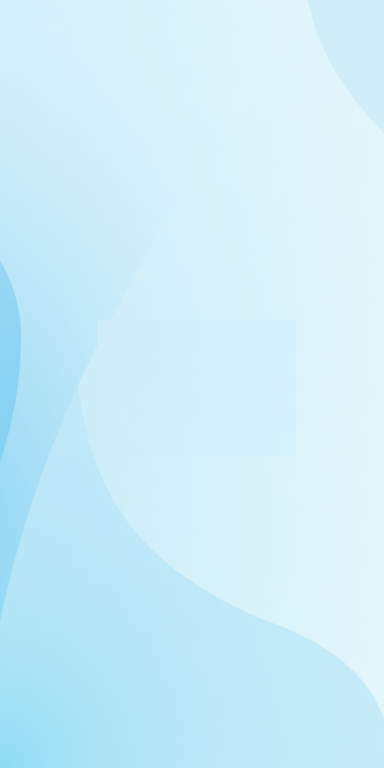
Give the GLSL for this background, as a Shadertoy shader.

```glsl
// Pale blue ramp indexed by its red level
vec3 tone(float r) {
    return vec3(r, 0.94 + 0.4 * (r - 0.83), 0.98 + 0.1 * (r - 0.83));
}

// Antialiased coverage of the region where d is positive
float cover(float d) {
    return clamp(0.5 + d / max(fwidth(d), 1e-5), 0.0, 1.0);
}

float hash(vec2 p) {
    return fract(sin(dot(p, vec2(41.3, 289.1))) * 4375.5);
}

float noise(vec2 p) {
    vec2 i = floor(p), f = fract(p);
    f = f * f * (3.0 - 2.0 * f);
    return mix(mix(hash(i), hash(i + vec2(1, 0)), f.x),
               mix(hash(i + vec2(0, 1)), hash(i + 1.0), f.x), f.y);
}

// Horizontal position of the S-shaped wave at height y
float waveX(float y) {
    float s = 0.385 - y;
    return s < 0.0 ? 0.69 - 0.52 * (1.0 - exp(s / 0.22))
                   : 0.69 + 0.36 * (1.0 - exp(-s / 0.13));
}

void mainImage(out vec4 fragColor, in vec2 fragCoord) {
    // Canvas spans 0..1 across and 0..2 upward
    vec2 p = fragCoord / iResolution.xy * vec2(1.0, 2.0);

    // Upper left field, deepening downward
    float depth = smoothstep(2.0, 0.4, p.y);
    float wave = cover(p.x - waveX(p.y));
    float field = mix(0.828, 0.59, depth) + p.x * mix(0.065, 0.4, depth);
    field += 0.006 * wave * smoothstep(1.4, 1.0, p.y);

    // Lower basin and bright right field, split by the wave
    float glow = exp(-3.0 * length(p));
    float basin = 0.755 + 0.03 * p.x - 0.2 * glow;
    float bright = 0.775 + 0.115 * p.x
                 + 0.04 * (1.0 - p.x) * smoothstep(1.1, 1.7, p.y);
    float rise = p.y - 0.38;
    float diagonalX = rise < 0.0 ? 0.205 * rise : rise * (0.205 + 0.203 * rise);
    float shade = mix(field, mix(basin, bright, wave), cover(p.x - diagonalX));

    // Faint central panel
    vec2 q = abs(p - vec2(0.513, 0.99)) - vec2(0.258, 0.177);
    shade = mix(shade, 0.795 + 0.053 * p.x, cover(-max(q.x, q.y)));

    // Top right lobe
    float drop = 2.0 - p.y;
    float lobe = cover(p.x - 0.802 - drop * (0.17 + 1.15 * drop));
    shade = mix(shade, 0.81 + 0.02 * drop, lobe);

    // Left bulge
    float s = p.y - 1.128;
    float u = s / (s > 0.0 ? 0.195 : 0.331);
    float bulge = cover(0.055 * (1.0 - u * u) - p.x);
    shade = mix(shade, 0.565 + 0.15 * s, bulge);

    // Soft mottling and cyan corner tint
    shade += 0.005 * (noise(p * 28.0) - 0.5);
    vec3 color = tone(shade) + vec3(0.0, 0.03, 0.0) * glow;
    fragColor = vec4(color, 1.0);
}
```
